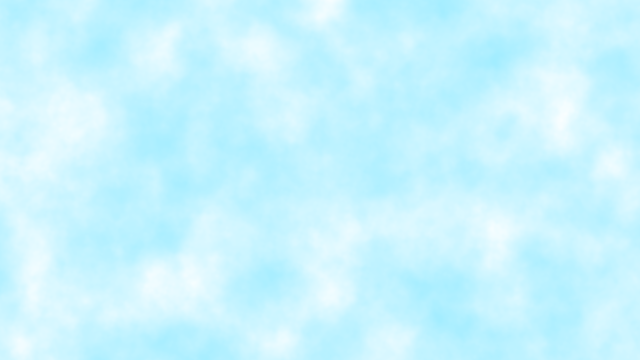
A Shadertoy shader for this texture:

```glsl
// Pseudo-random value in 0..1 for a lattice cell
float hash(vec2 cell) {
    uvec2 q = uvec2(ivec2(cell)) * uvec2(1597u, 3813u);
    uint h = (q.x ^ q.y) * 74531u;
    h = (h ^ (h >> 15)) * 29573u;
    h ^= h >> 13;
    return float(h & 65535u) / 65535.0;
}

// Smoothly interpolated lattice noise
float valueNoise(vec2 p) {
    vec2 cell = floor(p);
    vec2 f = fract(p);
    vec2 blend = f * f * (3.0 - 2.0 * f);
    float bottom = mix(hash(cell), hash(cell + vec2(1, 0)), blend.x);
    float top = mix(hash(cell + vec2(0, 1)), hash(cell + vec2(1, 1)), blend.x);
    return mix(bottom, top, blend.y);
}

// Octaves of halving size and fading strength, each slightly turned
float cloudNoise(vec2 p) {
    mat2 turn = mat2(0.96, 0.28, -0.28, 0.96);
    float sum = 0.0;
    float total = 0.0;
    float strength = 0.5;
    for (int octave = 0; octave < 5; octave++) {
        sum += strength * valueNoise(p);
        total += strength;
        strength *= 0.54;
        p = turn * p * 2.0 + vec2(17.3, 41.7);
    }
    return sum / total;
}

void mainImage(out vec4 fragColor, in vec2 fragCoord) {
    vec2 uv = fragCoord / iResolution.y;

    // Cloud cover, with a faint lift in the brightest puffs
    float density = cloudNoise(uv * 6.2 + vec2(23.4, 61.8)) - 0.5;
    float cover = 0.455 + 1.25 * density + 0.5 * density * density;

    vec3 skyBlue = vec3(0.62, 0.925, 1.0);
    vec3 cloudWhite = vec3(1.0);
    fragColor = vec4(mix(skyBlue, cloudWhite, clamp(cover, 0.0, 1.0)), 1.0);
}
```
